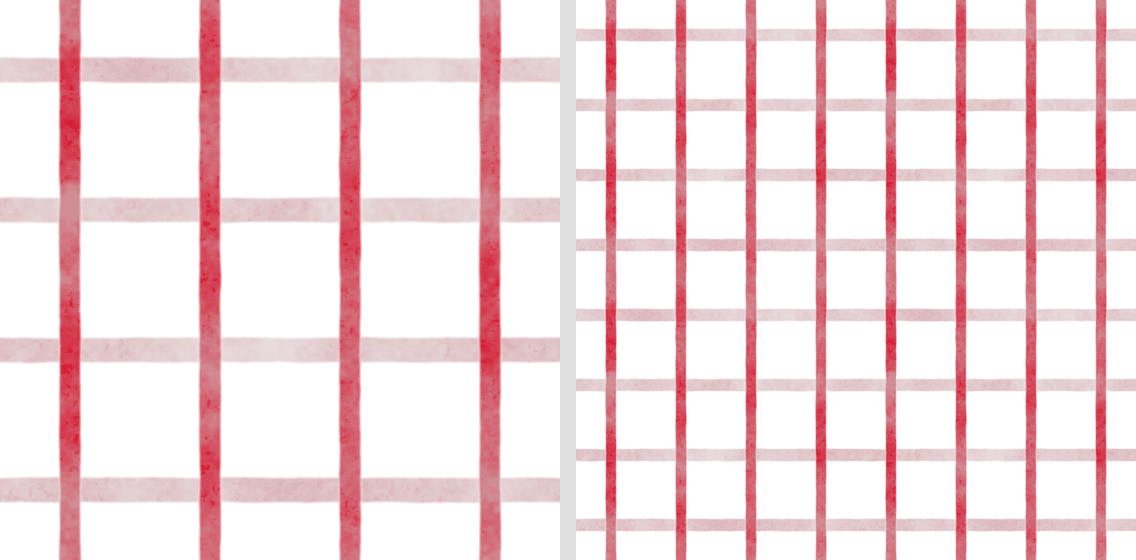
Left, the tile; right, the same tile 2 across and 2 down.
Write a WebGL 2 fragment shader that draws this pattern.

```glsl
#version 300 es
precision highp float;

uniform vec2 u_resolution;
out vec4 fragColor;

const float REPEATS = 4.0;
const float VERTICAL_HALF = 0.0184;
const float HORIZONTAL_HALF = 0.0218;
const float EDGE_SOFTNESS = 0.0034;
const float WOBBLE = 0.0034;

const vec3 PAPER = vec3(1.0);
const vec3 RED_PALE = vec3(0.82, 0.55, 0.58);
const vec3 RED_RICH = vec3(0.84, 0.12, 0.21);
const vec3 BLUSH_PALE = vec3(0.91, 0.86, 0.865);
const vec3 BLUSH_RICH = vec3(0.86, 0.71, 0.73);

float hash(vec2 p) {
    return fract(sin(dot(p, vec2(127.1, 311.7))) * 43758.5);
}

// Value noise wrapping over the unit square; period is a whole number
float wrapNoise(vec2 uv, float period, float seed) {
    vec2 p = uv * period;
    vec2 cell = floor(p);
    vec2 f = p - cell;
    f = f * f * (3.0 - 2.0 * f);
    vec2 a = mod(cell, period) + seed;
    vec2 b = mod(cell + 1.0, period) + seed;
    return mix(mix(hash(a), hash(vec2(b.x, a.y)), f.x),
               mix(hash(vec2(a.x, b.y)), hash(b), f.x), f.y);
}

float wrapFbm(vec2 uv, float period, float seed) {
    float sum = 0.0;
    float weight = 0.5;
    for (int i = 0; i < 4; i++) {
        sum += weight * wrapNoise(uv, period, seed + float(i) * 17.3);
        period *= 2.0;
        weight *= 0.5;
    }
    return sum / 0.9375;
}

// Coverage of evenly spaced bands with hand-painted edges
float bands(float across, float along, float halfWidth, float softness, float seed) {
    float cell = across * REPEATS;
    float line = mod(floor(cell), REPEATS);
    float offset = (fract(cell) - 0.5) / REPEATS;
    float side = step(0.0, offset);
    float edgeSeed = seed + line * 7.7 + side * 3.1;
    float ripple = wrapFbm(vec2(along, 0.0), 20.0, edgeSeed) - 0.5;
    float dist = abs(offset) - halfWidth - ripple * WOBBLE;
    return 1.0 - smoothstep(-softness, softness, dist);
}

// Pigment density: broad washes, fine granulation and dark flecks
float pigment(vec2 uv, float base, float washGain, float seed) {
    float wash = wrapFbm(uv, 8.0, seed) - 0.5;
    float grain = wrapFbm(uv, 90.0, seed + 41.0) - 0.5;
    float fleck = smoothstep(0.6, 0.78, wrapFbm(uv, 110.0, seed + 73.0));
    float density = base + washGain * wash + 0.5 * grain;
    density += fleck * 0.35 * smoothstep(-0.15, 0.15, wash);
    return clamp(density, 0.0, 1.0);
}

void main() {
    vec2 uv = gl_FragCoord.xy / u_resolution;
    float pixel = 1.0 / min(u_resolution.x, u_resolution.y);
    float softness = max(EDGE_SOFTNESS, pixel);

    float vertical = bands(uv.x, uv.y, VERTICAL_HALF, softness, 11.0);
    float horizontal = bands(uv.y, uv.x, HORIZONTAL_HALF, softness, 53.0);

    // Pale gap where the blush bands meet the red ones
    float gap = bands(uv.x, uv.y, VERTICAL_HALF + 0.002, softness, 11.0);
    horizontal *= 1.0 - 0.6 * gap;

    vec3 blush = mix(BLUSH_PALE, BLUSH_RICH, pigment(uv, 0.37, 1.3, 5.0));
    vec3 red = mix(RED_PALE, RED_RICH, pigment(uv, 0.31, 1.5, 29.0));

    vec3 color = mix(PAPER, blush, horizontal);
    color = mix(color, red, vertical);
    fragColor = vec4(color, 1.0);
}
```
